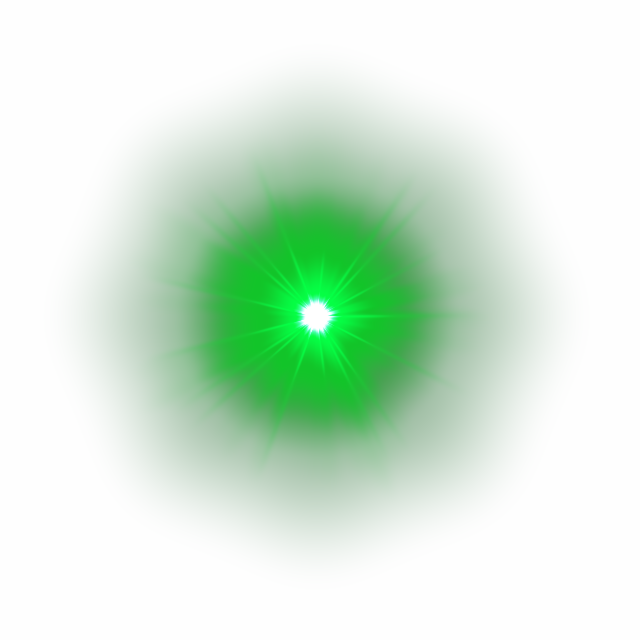
A WebGL 1 fragment shader for this background:

```glsl
precision highp float;
// A green star burst on white: a soft grey-green halo, a saturated glow whose
// edge is broken into streaks by angular noise, long thin spokes, and a small
// white core with a cyan rim. Every layer is a radial fade mixed over the last.

uniform vec2 u_resolution;

#define CENTER vec2(-0.005, 0.005)
#define SPOKES 13
#define SPOKE_WIDTH 0.026
#define SPOKE_LENGTH 0.29
#define SPOKE_STRENGTH 0.5
#define HALO_RADIUS 0.425
#define GLOW_RADIUS 0.185
#define FLARE_RADIUS 0.088
#define CORE_RADIUS 0.024

const float TAU = 6.283185;
const vec3 HALO_SHADE = vec3(0.40, 0.27, 0.38);
const vec3 DULL_GREEN = vec3(0.30, 0.60, 0.33);
const vec3 GLOW_GREEN = vec3(0.07, 0.77, 0.16);
const vec3 FLARE_GREEN = vec3(0.02, 1.0, 0.27);
const vec3 RIM_CYAN = vec3(0.45, 1.0, 0.92);

float hash(float n) {
  return fract(sin(n * 12.9898 + 4.137) * 43758.5453);
}

// Smooth noise around the circle, seamless over a whole number of cells.
float angularNoise(float angle, float cells, float seed) {
  float x = fract(angle / TAU) * cells;
  float cell = floor(x);
  float left = hash(mod(cell, cells) + seed);
  float right = hash(mod(cell + 1.0, cells) + seed);
  return mix(left, right, smoothstep(0.0, 1.0, x - cell));
}

// One inside the inner radius, zero outside the outer one.
float fade(float inner, float outer, float r) {
  return 1.0 - smoothstep(inner, outer, r);
}

// Long spokes; every third one is split into a pair, every seventh is short.
float spokes(float angle, float r) {
  float sum = 0.0;
  for (int i = 0; i < SPOKES; i++) {
    float k = float(i);
    float paired = step(1.5, mod(k, 3.0));
    float stub = 1.0 - step(0.5, abs(mod(k, 7.0) - 3.0));
    float direction = TAU * k / float(SPOKES) + 0.01 - 0.08 * paired;
    float gap = abs(mod(angle - direction + 0.5 * TAU, TAU) - 0.5 * TAU);
    gap = abs(gap - 0.07 * paired);
    float reach = SPOKE_LENGTH * (0.82 + 0.25 * hash(k + 3.0));
    reach *= 1.0 - 0.55 * stub;
    float profile = exp(-pow(gap / SPOKE_WIDTH, 2.0));
    sum += profile * fade(0.04, reach, r);
  }
  return min(sum, 1.0);
}

void main() {
  vec2 p = (gl_FragCoord.xy - 0.5 * u_resolution)
         / min(u_resolution.x, u_resolution.y) - CENTER;
  float r = length(p);
  float angle = atan(p.y, p.x + 1e-6);

  float broad = angularNoise(angle, 17.0, 5.0) - 0.5;
  float fine = angularNoise(angle, 64.0, 40.0) - 0.5;
  float streaks = 0.6 * broad + 0.4 * fine;
  float rays = spokes(angle, r);

  // Halo with eight faint lobes, then a darker dull ring inside it.
  float haloR = r * (1.0 - 0.022 * cos(8.0 * angle));
  vec3 color = vec3(0.995) - HALO_SHADE * fade(0.16, HALO_RADIUS, haloR);
  color = mix(color, DULL_GREEN, fade(0.125, 0.225, r));

  // Streaked green glow, a little wider on the left, and its spokes.
  float glowR = r * (1.0 + 0.07 * cos(angle - 0.3)) / (1.0 + 0.55 * streaks);
  color = mix(color, GLOW_GREEN, fade(0.085, GLOW_RADIUS, glowR));
  color = mix(color, GLOW_GREEN, 0.22 * fade(0.12, 0.27, glowR));
  color = mix(color, GLOW_GREEN + vec3(0.04, 0.04, 0.06),
              SPOKE_STRENGTH * rays);

  // Bright inner flare with streaks of its own.
  float flareR = r / (1.0 + 0.7 * streaks + 0.45 * rays);
  color = mix(color, FLARE_GREEN, fade(0.028, FLARE_RADIUS, flareR));

  // Cyan rim and the spiky white core.
  float coreR = r / (1.0 + 0.35 * fine + 0.12 * rays);
  color = mix(color, RIM_CYAN, fade(0.8, 1.45, coreR / CORE_RADIUS));
  color = mix(color, vec3(1.0), fade(0.75, 1.1, coreR / CORE_RADIUS));

  gl_FragColor = vec4(color, 1.0);
}
```
